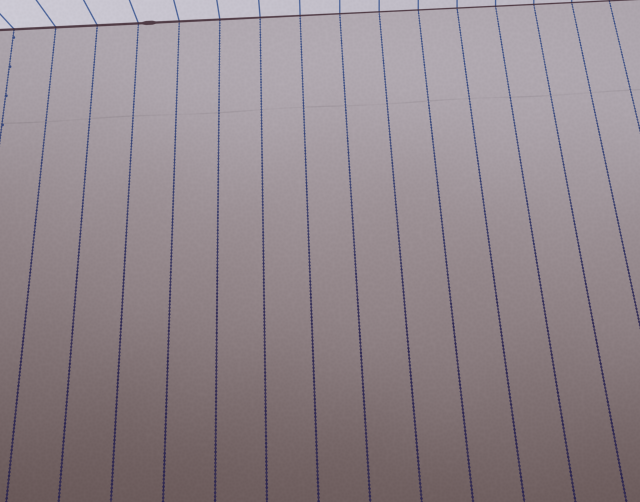
Give the GLSL for this pattern, as a WebGL 2 fragment shader.

```glsl
#version 300 es
precision highp float;
// A ruled notebook page seen at a slant: sixteen dotted blue rules fan out
// downwards from a sloping page edge, with a paler sheet behind the edge.
// Rules come from one loop; paper tone from gradients, sines and cells.
uniform vec2 u_resolution;
out vec4 fragColor;

const float RULES = 16.0;
const float PAGE_HEIGHT = 0.7865;   // in canvas widths
const float TAU = 6.28318;

vec2 hash2(vec2 p) {
    p = vec2(dot(p, vec2(127.1, 311.7)), dot(p, vec2(269.5, 183.3)));
    return fract(sin(p) * 43758.5);
}

// Distance to the nearest jittered cell point.
float cellNoise(vec2 p) {
    vec2 cell = floor(p), f = fract(p);
    float nearest = 2.0;
    for (int j = -1; j <= 1; j++) {
        for (int i = -1; i <= 1; i++) {
            vec2 o = vec2(i, j);
            nearest = min(nearest, length(o + hash2(cell + o) - f));
        }
    }
    return nearest;
}

// Soft, broad unevenness in -1..1.
float mottle(vec2 p) {
    return 0.5 * sin(p.x * 9.0 + 2.0 * sin(p.y * 6.0))
         + 0.3 * sin(p.x * 17.0 - p.y * 13.0 + 1.0)
         + 0.2 * sin(p.x * 31.0 + p.y * 23.0);
}

float stroke(float dist, float halfWidth, float aa) {
    return 1.0 - smoothstep(halfWidth - aa, halfWidth + aa, abs(dist));
}

// Depth of the page edge below the canvas top.
float edgeDepth(float x) {
    return 0.0469 - 0.048 * x;
}

// Horizontal position of a rule at a given depth.
float ruleX(float index, float depth) {
    float d = index - 5.0;
    float top = 0.3438 + 0.0624 * d - 0.00016 * d * d;
    float bottom = 0.336 + 0.0812 * d - 0.0001 * d * d;
    return mix(top, bottom, depth / PAGE_HEIGHT);
}

// Dotted rule on the near page; dots grow with depth and vary in strength.
float dottedRule(vec2 p, float index, float aa) {
    float phase = log(1.0 + 0.67 * p.y) * 385.0 + index * 0.37;
    float wear = hash2(vec2(floor(phase + 0.5), index)).x;
    float bead = 0.72 + 0.28 * cos(TAU * phase);
    float halfWidth = mix(0.0012, 0.0020, p.y / PAGE_HEIGHT) * bead;
    return stroke(p.x - ruleX(index, p.y), halfWidth, aa) * (0.8 + 0.2 * wear);
}

// Solid rule on the far sheet, leaning more towards the left.
float farRule(vec2 p, float index, float aa) {
    float depth = edgeDepth(ruleX(index, 0.0));
    float lean = 0.0128 * pow(max(8.5 - index, 0.0), 2.0);
    float x = ruleX(index, depth) - lean * (depth - p.y);
    return stroke((p.x - x) / sqrt(1.0 + lean * lean), 0.0010, aa);
}

// Small ink blots bleeding from the leftmost rule.
float inkBlots(vec2 p, float aa) {
    float ink = 0.0;
    for (float i = 0.0; i < 4.0; i++) {
        float depth = 0.0586 + 0.0455 * i;
        vec2 center = vec2(ruleX(0.0, depth) + 0.001, depth);
        ink = max(ink, stroke(length(p - center), 0.0022, aa));
    }
    return ink;
}

vec3 paperColor(vec2 p) {
    vec3 light = vec3(0.70, 0.67, 0.70);
    vec3 middle = vec3(0.59, 0.54, 0.555);
    vec3 shade = vec3(0.44, 0.375, 0.375);
    float t = p.y / PAGE_HEIGHT + 0.07 * (0.5 - p.x) + 0.025 * mottle(p);
    vec3 color = mix(light, middle, smoothstep(0.08, 0.58, t));
    color = mix(color, shade, smoothstep(0.46, 1.08, t));
    vec2 fromCenter = p - vec2(0.55, 0.35);
    return color - 0.07 * dot(fromCenter, fromCenter);
}

void main() {
    vec2 p = gl_FragCoord.xy / u_resolution.x;
    p.y = u_resolution.y / u_resolution.x - p.y;
    float aa = 0.75 / u_resolution.x;
    float edge = p.y - edgeDepth(p.x);

    // Near page with a faint crosswise crease.
    vec3 page = paperColor(p);
    float crease = p.y - 0.193 + 0.052 * p.x - 0.001 * sin(p.x * 24.0);
    page -= 0.045 * stroke(crease, 0.0010, aa) * (0.7 + 0.3 * sin(p.x * 40.0));
    vec3 farSheet = mix(vec3(0.80, 0.79, 0.83), vec3(0.73, 0.71, 0.75), p.x);

    // Rules on both sheets.
    float nearInk = inkBlots(p, aa), farInk = 0.0;
    for (float i = 0.0; i < RULES; i++) {
        nearInk = max(nearInk, dottedRule(p, i, aa));
        farInk = max(farInk, farRule(p, i, aa));
    }
    vec3 inkColor = mix(vec3(0.18, 0.27, 0.50), vec3(0.15, 0.13, 0.31),
                        smoothstep(0.05, 0.55, p.y));
    page = mix(page, inkColor, nearInk * 0.92);
    farSheet = mix(farSheet, vec3(0.22, 0.33, 0.56), farInk * 0.9);

    // Dark, reddish page edge, heavier at the left, with one nick.
    vec3 color = mix(farSheet, page, smoothstep(-aa, aa, edge));
    float edgeWidth = mix(0.0018, 0.0010, smoothstep(0.2, 0.6, p.x));
    edgeWidth += 0.0014 * stroke(p.x - 0.233, 0.008, 0.004);
    color = mix(color, vec3(0.24, 0.15, 0.19), 0.85 * stroke(edge, edgeWidth, aa));

    // Fine paper grain.
    color += 0.02 * (cellNoise(p * 190.0) - 0.45);
    fragColor = vec4(color, 1.0);
}
```
